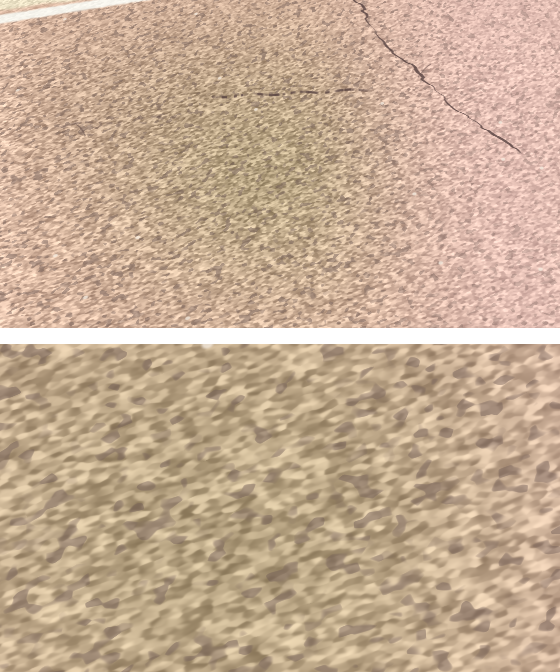
Top, the full canvas; bottom, a detail of the centre.
A Shadertoy shader for this texture:

```glsl
const vec3 TAN = vec3(0.855, 0.720, 0.635);
const vec3 PINK = vec3(0.900, 0.755, 0.712);
const vec3 OLIVE = vec3(0.728, 0.655, 0.520);
const vec3 BROWN = vec3(0.765, 0.645, 0.555);
const vec3 PIT = vec3(0.450, 0.370, 0.345);
const vec3 CRACK = vec3(0.330, 0.250, 0.245);
const vec3 CHIP = vec3(0.960, 0.920, 0.870);
const vec3 PAINT = vec3(0.970, 0.960, 0.930);
const vec3 VERGE = vec3(0.930, 0.890, 0.780);

vec3 hash3(vec2 p) {
    vec3 q = fract(p.xyx * vec3(0.1031, 0.1030, 0.0973));
    q += dot(q, q.yxz + 33.33);
    return fract((q.xxy + q.yzz) * q.zyx);
}

// Smooth cellular noise: each cell point spreads its own random tone.
float cellTone(vec2 p, float sharpness) {
    vec2 cell = floor(p);
    float total = 0.0, weight = 0.0;
    for (int j = -1; j <= 1; j++)
    for (int i = -1; i <= 1; i++) {
        vec2 id = cell + vec2(i, j);
        vec3 h = hash3(id);
        vec2 d = id + h.xy - p;
        float w = exp(-sharpness * dot(d, d));
        total += w * h.z;
        weight += w;
    }
    return total / weight - 0.5;
}

// Sparse soft spots; share is the fraction of cells holding one.
float spots(vec2 p, float share, float radius) {
    vec2 cell = floor(p);
    vec3 h = hash3(cell + 71.0);
    vec2 centre = mix(vec2(radius), vec2(1.0 - radius), h.xy);
    float disc = 1.0 - smoothstep(0.4 * radius, radius, length(p - cell - centre));
    return disc * step(1.0 - share, h.z);
}

float blob(vec2 p, vec2 centre, vec2 size) {
    vec2 d = (p - centre) / size;
    return exp(-dot(d, d));
}

float stroke(float dist, float width, float blur) {
    return 1.0 - smoothstep(width - blur, width + blur, abs(dist));
}

float segment(vec2 p, vec2 a, vec2 b) {
    vec2 ab = b - a;
    return length(p - a - ab * clamp(dot(p - a, ab) / dot(ab, ab), 0.0, 1.0));
}

float span(float x, float lo, float hi, float fade) {
    return smoothstep(lo - fade, lo + fade, x) * (1.0 - smoothstep(hi - fade, hi + fade, x));
}

// Ground coordinates: finer toward the top, tilted down to the right.
vec2 ground(vec2 p) {
    float s = 1.12 - 0.4 * p.y;
    vec2 q = vec2((p.x - 0.85) / s, -log(s) / 0.4);
    float a = 0.33;
    return mat2(cos(a), -sin(a), sin(a), cos(a)) * vec2(q.x, q.y) * vec2(1.0, 1.0);
}

vec3 tint(vec2 p) {
    vec3 c = mix(TAN, BROWN, 0.85 * blob(p, vec2(0.60, 0.68), vec2(0.60, 0.24)));
    c = mix(c, OLIVE, 0.95 * blob(p, vec2(0.80, 0.46), vec2(0.46, 0.38)));
    c = mix(c, PINK, smoothstep(0.95, 1.65, p.x + 0.12 * p.y));
    return c + 0.04 * (1.0 - smoothstep(0.0, 0.10, p.x));
}

// Main crack, dotted seam and short side cracks.
float cracks(vec2 p, float blur) {
    float t = 1.0 - p.y;
    float wander = 0.008 * sin(31.0 * t + 1.0) + 0.005 * sin(73.0 * t)
                 + 0.014 * cellTone(vec2(t * 70.0, 9.0), 9.0);
    float along = p.x - (1.075 + 0.685 * t + 0.85 * t * t + wander);
    float width = 0.0024 + 0.0024 * sin(47.0 * t + 0.6) * sin(19.0 * t);
    float mainCrack = stroke(0.72 * along, width, blur) * span(t, -0.1, 0.465, 0.01);

    float seamY = 0.674 + 0.047 * p.x + 0.003 * sin(43.0 * p.x);
    float dots = smoothstep(-0.15, 0.25, cellTone(vec2(p.x * 80.0, 3.0), 6.0) + 0.12);
    float seam = stroke(p.y - seamY, 0.0035, blur) * dots * span(p.x, 0.64, 1.12, 0.05);
    float oldY = 0.600 + 0.085 * p.x + 0.005 * sin(31.0 * p.x);
    float oldSeam = stroke(p.y - oldY, 0.003, blur) * dots * span(p.x, 0.18, 0.54, 0.05);

    vec2 q = p + 0.004 * sin(90.0 * p.yx);
    float side = min(segment(q, vec2(1.275, 0.770), vec2(1.312, 0.800)),
                     segment(q, vec2(0.230, 0.625), vec2(0.262, 0.582)));
    return max(max(mainCrack, seam), max(0.5 * oldSeam, 0.6 * stroke(side, 0.0018, blur)));
}

void mainImage(out vec4 fragColor, in vec2 fragCoord) {
    vec2 p = fragCoord / iResolution.y;
    float blur = max(0.0018, 0.7 / iResolution.y);
    vec2 g = ground(p);

    // Elongated asphalt grains at two sizes, over faint broad mottling
    float fine = cellTone(g * vec2(92.0, 205.0), 4.5);
    float coarse = cellTone(g * vec2(58.0, 115.0) + 19.0, 4.5);
    float mottle = cellTone(g * vec2(8.0, 13.0) + 7.0, 3.0);
    float pinkSide = smoothstep(1.0, 1.6, p.x);
    float contrast = mix(0.36, 0.27, pinkSide) * (1.0 - 0.3 * smoothstep(0.7, 1.0, p.y));
    float grain = contrast * (fine + 0.30 * coarse) + 0.03 * mottle;
    vec3 col = tint(p) + grain * vec3(0.97, 0.95, 0.88);

    // Irregular dark pits and rare pale chips
    float pits = smoothstep(0.17, 0.40, cellTone(g * vec2(70.0, 115.0) + 43.0, 6.0));
    col = mix(col, PIT, pits * mix(0.48, 0.28, pinkSide));
    float chips = spots(g * vec2(30.0, 46.0) + 5.0, 0.006, 0.30);
    col = mix(col, CHIP, 0.8 * chips);

    col = mix(col, CRACK, 0.80 * cracks(p, blur));

    // Painted edge line and the verge beyond it
    float edge = p.y - 0.159 * p.x - 0.927 + 0.002 * coarse;
    vec3 verge = mix(TAN, VERGE, smoothstep(0.035, 0.050, edge + 0.02 * mottle));
    col = mix(col, verge + 0.20 * fine, smoothstep(0.020, 0.028, edge));
    vec3 paint = PAINT + 0.06 * fine;
    col = mix(col, paint, stroke(edge - 0.014, 0.013, 2.0 * blur));

    fragColor = vec4(clamp(col, 0.0, 1.0), 1.0);
}
```
